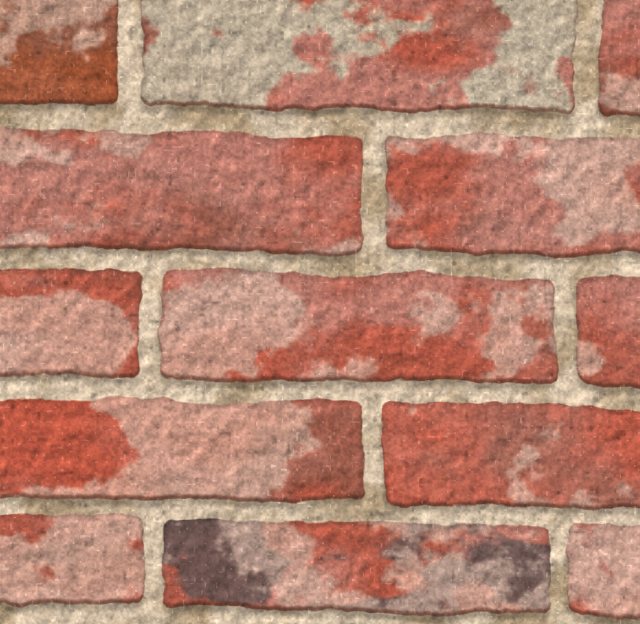
A WebGL 1 fragment shader for this texture:

```glsl
precision highp float;
// Weathered red brick wall in running bond, with sandy mortar, lime smears and soot.
uniform vec2 u_resolution;

// Layout, in units of the canvas height; rows grow taller and wider upward
const float ROW_START = 0.008;
const float ROW_HEIGHT = 0.167;
const float ROW_GROWTH = 0.008;
const float BRICK_PITCH = 0.65;
const float PITCH_GROWTH = 0.0052;
const float CENTER_X = 0.575;
const float ODD_SHIFT = 0.025;
const float WALL_TILT = 0.018;
const float JOINT_HALF = 0.0145;
const float JOINT_GROWTH = 0.0013;
const float CORNER = 0.014;
const float EDGE_WEAR = 0.013;

// Bricks of special character, as (column, row)
const vec2 SOOTY_BRICK = vec2(0.0, 0.0);
const vec2 SMEARED_BRICK = vec2(0.0, 4.0);
const vec2 ORANGE_BRICK = vec2(-1.0, 4.0);
const float VIVID_ROW = 1.0;

const vec3 MORTAR_LIGHT = vec3(0.84, 0.76, 0.66);
const vec3 MORTAR_DARK = vec3(0.69, 0.60, 0.48);
const vec3 BRICK_RED = vec3(0.68, 0.35, 0.28);
const vec3 BRICK_VIVID = vec3(0.73, 0.34, 0.26);
const vec3 BRICK_ORANGE = vec3(0.61, 0.32, 0.20);
const vec3 BRICK_BROWN = vec3(0.52, 0.34, 0.28);
const vec3 BRICK_PINK = vec3(0.74, 0.52, 0.47);
const vec3 LIME = vec3(0.82, 0.70, 0.63);
const vec3 SMEAR = vec3(0.74, 0.70, 0.61);
const vec3 SOOT = vec3(0.38, 0.32, 0.31);
const vec3 SHADOW = vec3(0.40, 0.23, 0.17);

float hash(vec2 p) {
  vec3 h = fract(vec3(p.xyx) * 0.1031);
  h += dot(h, h.yzx + 33.33);
  return fract((h.x + h.y) * h.z);
}

float noise(vec2 p) {
  vec2 i = floor(p), f = fract(p);
  f = f * f * (3.0 - 2.0 * f);
  return mix(mix(hash(i), hash(i + vec2(1, 0)), f.x),
             mix(hash(i + vec2(0, 1)), hash(i + vec2(1, 1)), f.x), f.y);
}

float fbm(vec2 p) {
  float sum = 0.0, amp = 0.516;
  for (int i = 0; i < 5; i++) {
    sum += amp * noise(p);
    p = mat2(1.6, 1.2, -1.2, 1.6) * p + 7.3;
    amp *= 0.5;
  }
  return sum;
}

float isBrick(vec2 id, vec2 wanted) {
  return 1.0 - step(0.5, distance(id, wanted));
}

// Signed distance to the worn brick outline; also gives its id and local position
float brickDistance(vec2 p, out vec2 id, out vec2 local) {
  vec2 s = p + vec2(0.0, WALL_TILT * (p.x - 0.5));
  s += 0.012 * (vec2(noise(p * 9.0), noise(p * 9.0 + 40.0)) - 0.5);
  float root = sqrt(ROW_HEIGHT * ROW_HEIGHT + 4.0 * ROW_GROWTH * (s.y - ROW_START));
  float row = max(floor((root - ROW_HEIGHT) / (2.0 * ROW_GROWTH)), 0.0);
  float height = ROW_HEIGHT + ROW_GROWTH * (2.0 * row + 1.0);
  float bottom = ROW_START + ROW_HEIGHT * row + ROW_GROWTH * row * row;
  float pitch = BRICK_PITCH + PITCH_GROWTH * row * row;
  float odd = mod(row, 2.0);
  float u = (s.x - CENTER_X - ODD_SHIFT * odd) / pitch + 0.5 * (1.0 - odd);
  id = vec2(floor(u), row);
  local = vec2((fract(u) - 0.5) * pitch, s.y - bottom - 0.5 * height);
  local.y += 0.008 * (hash(id + 5.0) - 0.5);
  vec2 halfSize = 0.5 * vec2(pitch, height) - JOINT_HALF - JOINT_GROWTH * row;
  vec2 d = abs(local) - halfSize + CORNER;
  float box = length(max(d, 0.0)) + min(max(d.x, d.y), 0.0) - CORNER;
  return box + EDGE_WEAR * (fbm(p * 34.0) - 0.5);
}

vec3 brickColor(vec2 p, vec2 id, vec2 local) {
  vec2 q = p + id * 3.7;
  float tone = hash(id + 11.0);
  float vivid = 1.0 - step(0.5, abs(id.y - VIVID_ROW));
  float smeared = isBrick(id, SMEARED_BRICK);
  float orange = isBrick(id, ORANGE_BRICK);
  vec3 col = mix(BRICK_RED, BRICK_VIVID, max(vivid, 0.5 * tone));
  col = mix(col, BRICK_ORANGE, orange);
  // Broad brown stains and a pink bloom
  col = mix(col, BRICK_BROWN, 0.65 * smoothstep(0.50, 0.72, fbm(q * vec2(5.0, 8.0) + 20.0)));
  float bloom = smoothstep(0.34, 0.64, fbm(q * vec2(6.0, 11.0) + 50.0));
  col = mix(col, BRICK_PINK, bloom * (0.75 - 0.4 * vivid) * (1.0 - 0.8 * orange));
  // Soot in blotches along the middle
  float soot = smoothstep(0.43, 0.53, fbm(q * vec2(8.0, 13.0) + 9.0) + 0.06 - 6.0 * local.y * local.y);
  col = mix(col, SOOT, 0.85 * soot * isBrick(id, SOOTY_BRICK));
  // Lime crust with ragged borders
  float crust = fbm(q * vec2(7.0, 9.0) + 80.0) + 0.10 * (fbm(p * 55.0) - 0.5);
  float amount = 0.07 * (hash(id + 31.0) - 0.65) + 0.09 * smeared - 0.12 * orange;
  float lime = smoothstep(0.52, 0.60, crust + amount);
  return mix(col, mix(LIME, SMEAR, smeared), lime * (0.65 + 0.25 * smeared));
}

void main() {
  vec2 p = gl_FragCoord.xy / u_resolution.y;
  float soft = max(0.0018, 1.0 / u_resolution.y);
  vec2 id, local, otherId, otherLocal;
  float d = brickDistance(p, id, local);
  float above = brickDistance(p + vec2(0.002, 0.011), otherId, otherLocal);
  float below = brickDistance(p - vec2(0.0, 0.007), otherId, otherLocal);
  float brick = 1.0 - smoothstep(-soft, soft, d);

  // Sandy mortar, shaded under each brick
  vec3 mortar = mix(MORTAR_DARK, MORTAR_LIGHT, smoothstep(0.25, 0.62, fbm(p * 16.0)));
  mortar *= 1.0 - 0.24 * (1.0 - smoothstep(-0.008, 0.006, above));

  // Brick face with a dark lower lip
  vec3 face = brickColor(p, id, local);
  face = mix(face, SHADOW, 0.65 * smoothstep(-0.003, 0.004, below));
  face *= 1.0 - 0.12 * smoothstep(-0.010, 0.0, d);
  vec3 col = mix(mortar, face, brick);

  // Relief lit from the upper left, sand grains and pits
  float relief = fbm(p * 48.0) - fbm(p * 48.0 + vec2(-0.25, 0.35));
  float grain = noise(p * 210.0) + 0.6 * noise(p * 340.0 + 17.0) - 0.8;
  float pits = smoothstep(0.80, 0.95, noise(p * 95.0 + 3.0));
  col *= 1.0 + 0.55 * relief + 0.17 * grain - 0.14 * pits;
  col += 0.10 * smoothstep(0.82, 0.97, noise(p * 170.0 + 60.0));
  gl_FragColor = vec4(clamp(col, 0.0, 1.0), 1.0);
}
```
